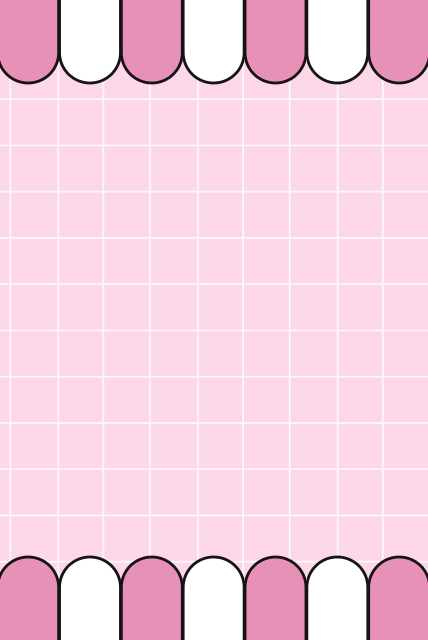
Write a Shadertoy shader that draws this background.

```glsl
const vec3 PALE_PINK = vec3(0.988, 0.843, 0.910);
const vec3 GRID_WHITE = vec3(0.992, 0.970, 0.988);
const vec3 ROSE = vec3(0.910, 0.570, 0.722);
const vec3 INK = vec3(0.090, 0.070, 0.075);

// Antialiased coverage of a signed distance
float coverage(float dist) {
    return clamp(0.5 - dist * iResolution.x, 0.0, 1.0);
}

// Distance to the nearest grid line; every third column sits slightly right
float gridDistance(vec2 p) {
    float column = round((p.x - 0.024) / 0.1088);
    float nudge = mod(column, 3.0) == 1.0 ? 0.0033 : 0.0;
    float dx = abs(p.x - 0.024 - column * 0.1088 - nudge);
    float row = round((p.y - 0.1836) / 0.1084);
    float dy = abs(p.y - 0.1836 - row * 0.1084);
    return min(dx, dy);
}

// Distance to a round-ended tab that hangs from depth zero
float tabDistance(float x, float depth) {
    return length(vec2(x, max(depth - 0.1233, 0.0))) - 0.0712;
}

void mainImage(out vec4 fragColor, in vec2 fragCoord) {
    // Canvas is one unit wide and one and a half units tall
    vec2 p = fragCoord / iResolution.xy * vec2(1.0, 1.5);

    // Grid on a pale ground
    vec3 color = mix(PALE_PINK, GRID_WHITE, coverage(gridDistance(p) - 0.002));

    // Scalloped awnings, mirrored at top and bottom
    float depth = min(p.y, 1.5 - p.y);
    float tab = round((p.x - 0.0658) / 0.14447);
    float dist = tabDistance(p.x - 0.0658 - tab * 0.14447, depth);
    vec3 fill = mod(tab, 2.0) < 0.5 ? ROSE : vec3(1.0);
    color = mix(color, fill, coverage(dist));

    // Dark outline
    color = mix(color, INK, coverage(abs(dist) - 0.0033));

    fragColor = vec4(color, 1.0);
}
```
